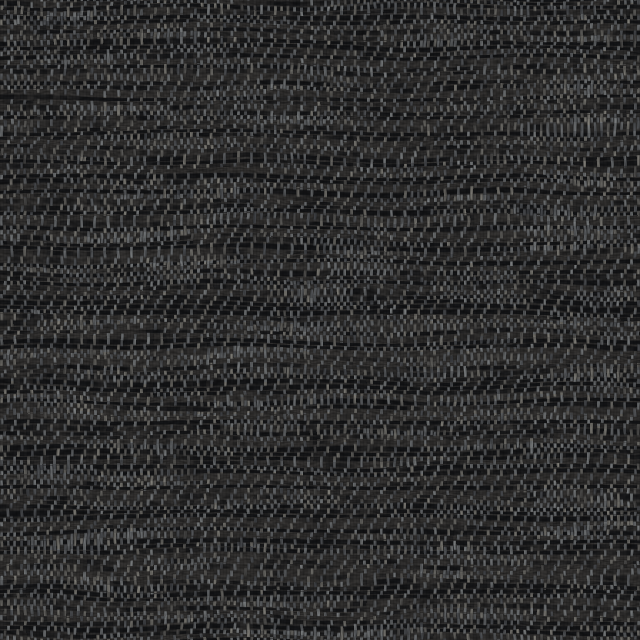
A Shadertoy shader for this texture:

```glsl
// Dark woven cloth: grey upright warp threads over black and umber weft, in uneven streaks.

const float WARP_COUNT = 192.0;      // upright threads across the canvas
const float WEFT_COUNT = 128.0;      // flat rows up the canvas
const float THREAD_HALF_WIDTH = 0.45; // in cells
const float EDGE_SOFTNESS = 0.19;    // in cells
const float ROW_WAVE = 1.0;          // bending of rows, in cells
const float THREAD_WAVE = 0.4;       // sway of threads, in cells
const float TWILL_BAND = 6.0;        // rows before the twill slips
const vec2  STREAK_SCALE = vec2(5.0, 42.0);
const float STREAK_GAIN = 2.1;
const float ROW_GAIN = 2.4;
const float MEAN_RAISED = 1.75;      // of every four threads
const float DARK_ROW_SHARE = 0.04;   // rows with no warp on top

const vec3 WEFT_BLACK = vec3(0.066, 0.069, 0.076);
const vec3 WEFT_UMBER = vec3(0.166, 0.161, 0.157);
const vec3 WARP_SHADE = vec3(0.215, 0.222, 0.235);
const vec3 WARP_LIGHT = vec3(0.405, 0.415, 0.420);
const vec3 WARM_TINT  = vec3(1.04, 1.00, 0.94);

float hash(vec2 p) {
    vec3 q = fract(vec3(p.xyx) * 0.1031);
    q += dot(q, q.yzx + 33.33);
    return fract((q.x + q.y) * q.z);
}

vec2 gradientAt(vec2 cell) {
    float angle = 6.28318 * hash(cell + 71.0);
    return vec2(cos(angle), sin(angle));
}

float gradientNoise(vec2 p) {
    vec2 cell = floor(p);
    vec2 f = p - cell;
    vec2 u = f * f * f * (f * (f * 6.0 - 15.0) + 10.0);
    float a = dot(gradientAt(cell), f);
    float b = dot(gradientAt(cell + vec2(1, 0)), f - vec2(1, 0));
    float c = dot(gradientAt(cell + vec2(0, 1)), f - vec2(0, 1));
    float d = dot(gradientAt(cell + vec2(1, 1)), f - vec2(1, 1));
    return mix(mix(a, b, u.x), mix(c, d, u.x), u.y);
}

// How many of every four warp threads lie on top here
float raisedCount(vec2 cell) {
    vec2 p = cell / vec2(WARP_COUNT, WEFT_COUNT);
    float streak = gradientNoise(p * STREAK_SCALE + 9.0);
    float row = gradientNoise(vec2(p.x * 6.0 + 40.0 * hash(vec2(cell.y, 5.0)), cell.y * 0.618));
    float rowBias = 0.7 * (hash(vec2(cell.y, 23.0)) - 0.5);
    float level = MEAN_RAISED + STREAK_GAIN * streak + ROW_GAIN * row + rowBias;
    float least = step(DARK_ROW_SHARE, hash(vec2(cell.y, 17.0) + floor(p.x * 4.0)));
    return clamp(floor(level + 0.35 * (hash(cell) - 0.5)), least, 4.0);
}

// 1 where the warp passes over the weft, on a twill that slips between bands
float raised(vec2 cell) {
    float slip = floor(4.0 * hash(vec2(floor(cell.y / TWILL_BAND), 51.0)));
    float phase = mod(cell.x - cell.y + slip, 4.0);
    float rank = mod(phase, 2.0) * 2.0 + floor(phase * 0.5);
    return step(rank + 0.5, raisedCount(cell));
}

vec3 weftColor(vec2 p, float row, vec2 across) {
    float tone = 0.6 * hash(vec2(row, 3.0)) + 0.2 * hash(vec2(floor(p.x * 0.5), row + 90.0))
               + 0.45 * gradientNoise(vec2(p.x * 0.09, row * 0.618));
    vec3 color = mix(WEFT_BLACK, WEFT_UMBER, smoothstep(0.2, 0.65, tone));
    // A thin paler yarn where two rows meet
    float fringe = smoothstep(0.45, 0.9, abs(across.y));
    fringe *= 0.6 + 0.8 * gradientNoise(vec2(p.x * 0.12, row * 0.37 + 8.0));
    color = mix(color, WEFT_UMBER * 1.12, fringe);
    float bulge = 1.06 - 0.14 * across.x * across.x;
    float fibre = 1.0 + 0.4 * gradientNoise(p * vec2(0.5, 2.7));
    return color * bulge * fibre;
}

vec3 warpColor(vec2 p, float thread, vec2 across) {
    float tone = 0.3 * hash(vec2(thread, 29.0)) + 0.7 * hash(vec2(thread, floor(p.y)))
               + 0.35 * gradientNoise(p * vec2(0.06, 0.4));
    vec3 color = mix(WARP_SHADE, WARP_LIGHT, clamp(tone, 0.0, 1.0));
    color *= mix(vec3(1.0), WARM_TINT, step(0.65, hash(vec2(thread, floor(p.y * 0.33) + 60.0))));
    float fibre = 1.0 + 0.3 * gradientNoise(p * vec2(2.3, 0.8));
    return color * (1.05 - 0.22 * across.x * across.x) * fibre;
}

void mainImage(out vec4 fragColor, in vec2 fragCoord) {
    vec2 uv = fragCoord / iResolution.y;
    vec2 density = vec2(WARP_COUNT, WEFT_COUNT);
    vec2 soft = max(vec2(EDGE_SOFTNESS), 0.5 * density / iResolution.y);

    // Bent thread grid with rows of uneven height
    vec2 p = uv * density;
    p.x += THREAD_WAVE * gradientNoise(uv * vec2(30.0, 45.0));
    p.y += ROW_WAVE * (gradientNoise(uv * vec2(4.0, 9.0)) + 0.8 * gradientNoise(uv * vec2(4.0, 50.0)));
    vec2 cell = floor(p);
    vec2 across = 2.0 * (p - cell) - 1.0;

    // Weft rows, blended at their borders
    float lower = floor(p.y - 0.5);
    float blend = smoothstep(0.5 - soft.y, 0.5 + soft.y, p.y - 0.5 - lower);
    vec3 weft = mix(weftColor(p, lower, across), weftColor(p, lower + 1.0, across), blend);

    // Warp dashes, their ends uneven, joined where neighbouring rows are both raised
    float dashY = p.y + 0.4 * (hash(vec2(cell.x, floor(p.y * 0.2))) - 0.5);
    float dashRow = floor(dashY - 0.5);
    float dashBlend = smoothstep(0.5 - soft.y, 0.5 + soft.y, dashY - 0.5 - dashRow);
    float over = mix(raised(vec2(cell.x, dashRow)), raised(vec2(cell.x, dashRow + 1.0)), dashBlend);
    float body = 1.0 - smoothstep(THREAD_HALF_WIDTH - soft.x, THREAD_HALF_WIDTH + soft.x, 0.5 * abs(across.x));
    vec3 color = mix(weft, warpColor(vec2(p.x, dashY), cell.x, across), over * body);

    fragColor = vec4(color, 1.0);
}
```
